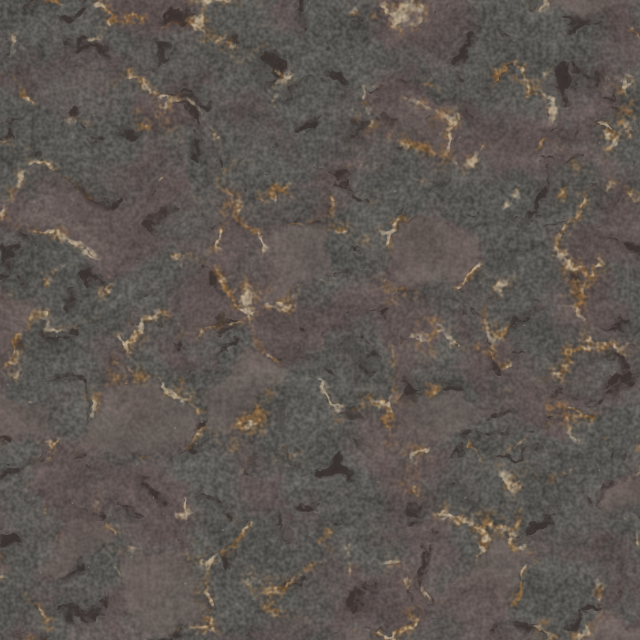
Reproduce this texture procedurally as a WebGL 1 fragment shader.

```glsl
precision highp float;
uniform vec2 u_resolution;

// Stone colours
const vec3 GREY_GREEN = vec3(0.345, 0.337, 0.323);
const vec3 MAUVE = vec3(0.372, 0.328, 0.320);
const vec3 PALE_CLAST = vec3(0.425, 0.380, 0.362);
const vec3 DARK_PIT = vec3(0.205, 0.172, 0.163);
const vec3 OCHRE = vec3(0.520, 0.390, 0.245);
const vec3 CREAM = vec3(0.680, 0.620, 0.530);

// Feature sizes, as repeats across the canvas
const float WARP_SCALE = 9.0;
const float RAGGED_SCALE = 48.0;
const float CLAST_SCALE = 10.0;
const float PATCH_SCALE = 7.0;
const float STREAK_SCALE = 17.0;
const float BLOTCH_SCALE = 21.0;
const float COARSE_GRAIN = 85.0;
const float FINE_GRAIN = 170.0;

// Strengths and widths
const float WARP_AMOUNT = 0.050;
const float RAGGED_AMOUNT = 0.010;
const float VEIN_WIDTH = 0.085;
const float STAIN_WIDTH = 0.30;
const float STREAK_CONTRAST = 0.20;
const float GRAIN_CONTRAST = 0.38;

vec2 hash2(vec2 p) {
  vec3 a = fract(p.xyx * vec3(0.1031, 0.1030, 0.0973));
  a += dot(a, a.yzx + 33.33);
  return fract((a.xx + a.yz) * a.zy);
}

float cornerSlope(vec2 cell, vec2 corner, vec2 f) {
  float angle = 6.2832 * hash2(cell + corner).x;
  return dot(vec2(cos(angle), sin(angle)), f - corner);
}

float gradientNoise(vec2 p) {
  vec2 cell = floor(p);
  vec2 f = fract(p);
  vec2 w = f * f * f * (f * (f * 6.0 - 15.0) + 10.0);
  float low = mix(cornerSlope(cell, vec2(0.0), f),
                  cornerSlope(cell, vec2(1.0, 0.0), f), w.x);
  float high = mix(cornerSlope(cell, vec2(0.0, 1.0), f),
                   cornerSlope(cell, vec2(1.0), f), w.x);
  return mix(low, high, w.y);
}

float fbm(vec2 p) {
  float sum = 0.0;
  float amplitude = 0.9;
  for (int i = 0; i < 4; i++) {
    sum += amplitude * gradientNoise(p);
    p = mat2(1.6, 1.2, -1.2, 1.6) * p + 17.3;
    amplitude *= 0.5;
  }
  return sum;
}

// Returns the gap to the nearest cell border and a random value per cell
vec2 clasts(vec2 p) {
  vec2 base = floor(p);
  float nearest = 8.0;
  float second = 8.0;
  float id = 0.0;
  for (int y = -1; y <= 1; y++) {
    for (int x = -1; x <= 1; x++) {
      vec2 cell = base + vec2(float(x), float(y));
      vec2 random = hash2(cell + 71.0);
      float d = distance(p, cell + random);
      second = min(second, max(nearest, d));
      if (d < nearest) {
        nearest = d;
        id = random.y * 7.0 + random.x * 13.0;
      }
    }
  }
  return vec2(second - nearest, fract(id));
}

void main() {
  vec2 p = gl_FragCoord.xy / min(u_resolution.x, u_resolution.y) + 3.0;

  // Bent and ragged coordinates
  vec2 bend = vec2(fbm(p * WARP_SCALE), fbm(p * WARP_SCALE + 41.0));
  vec2 fray = vec2(fbm(p * RAGGED_SCALE), fbm(p * RAGGED_SCALE + 29.0));
  vec2 q = p + WARP_AMOUNT * bend + RAGGED_AMOUNT * fray;
  vec2 clast = clasts(q * CLAST_SCALE * vec2(0.85, 1.0));

  // Ground with smoother mauve and pale fragments
  float patches = fbm(q * PATCH_SCALE + 5.0);
  float inside = smoothstep(0.03, 0.28, clast.x);
  float mauve = smoothstep(-0.15, 0.35, patches + 0.3 * (clast.y - 0.5));
  float pale = inside * smoothstep(0.80, 0.92, clast.y);
  vec3 color = mix(GREY_GREEN, MAUVE, mauve);
  color = mix(color, PALE_CLAST, 0.65 * pale);

  // Streaks and pitted grain
  float streak = fbm(q * STREAK_SCALE * vec2(0.65, 1.2) + 11.0);
  float grain = 0.6 * gradientNoise(p * COARSE_GRAIN)
              + 0.7 * gradientNoise(p * FINE_GRAIN + 7.0);
  float roughness = mix(1.0, 0.5, max(pale, 0.6 * mauve));
  color *= 1.0 + STREAK_CONTRAST * streak + GRAIN_CONTRAST * roughness * grain;

  // Dark blotches
  float blotch = fbm(q * BLOTCH_SCALE * vec2(0.8, 1.1) + 23.0) + 0.25 * grain;
  color = mix(color, DARK_PIT, 0.8 * (1.0 - pale) * smoothstep(0.24, 0.54, blotch));

  // Ochre stains and broken cream veins along fragment borders
  float region = fbm(p * PATCH_SCALE + 61.0);
  float breaks = fbm(p * STREAK_SCALE + 83.0);
  float stain = 1.0 - smoothstep(0.0, STAIN_WIDTH, clast.x);
  stain *= smoothstep(-0.05, 0.40, region + 0.4 * breaks);
  stain *= smoothstep(-0.25, 0.45, fray.x + 0.7 * grain);
  color = mix(color, OCHRE * (1.0 + 0.4 * grain), 0.8 * stain);

  float width = VEIN_WIDTH * (1.0 + 0.9 * fray.y + 0.5 * grain);
  float vein = 1.0 - smoothstep(0.25 * width, width + 0.02, clast.x);
  vein *= smoothstep(0.06, 0.34, 0.6 * region + 0.8 * breaks);
  vec3 veinColor = mix(OCHRE, CREAM, smoothstep(-0.3, 0.2, streak + 0.5 * grain));
  color = mix(color, veinColor * (1.0 + 0.35 * grain), 0.85 * vein);

  // Sparse mineral specks
  float speck = smoothstep(0.52, 0.66, gradientNoise(p * COARSE_GRAIN * 1.4 + 97.0));
  color = mix(color, CREAM, 0.35 * speck);

  gl_FragColor = vec4(color, 1.0);
}
```
